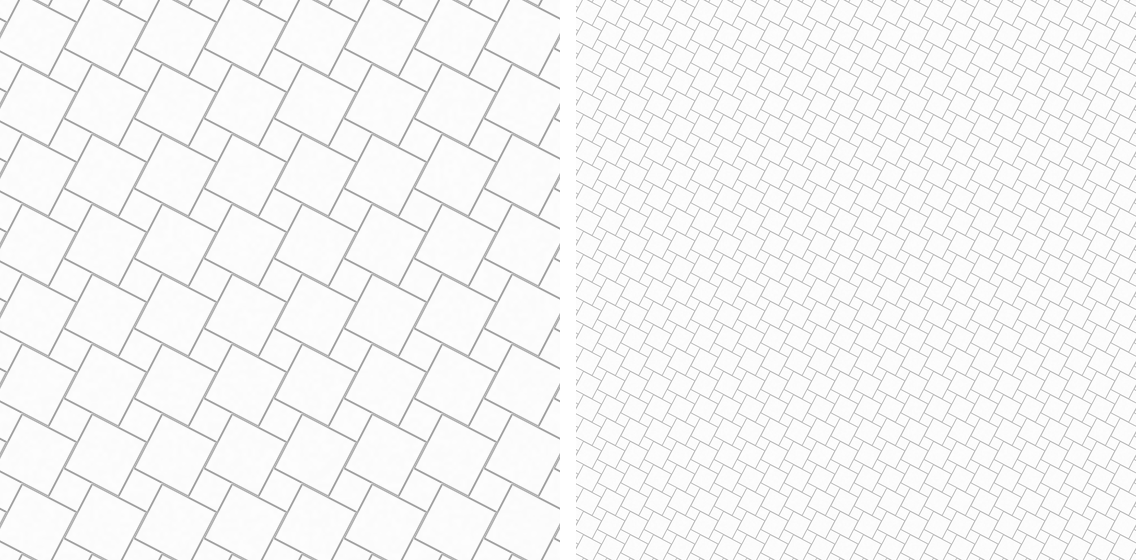
Left: one tile. Right: repeated 3 by 3.
This pattern is drawn by a Shadertoy shader. Its source:

```glsl
// Pythagorean paving: tilted large square tiles on an 8 by 8 grid, leaving
// small square tiles between them. Grey joints follow each large tile's outline;
// where two large tiles meet, the paired outlines form a paler, wider seam.

const float REPEATS = 8.0;
const float TILT = 0.4782;         // radians, clockwise
const float HALF_SIDE = 0.437;     // large tile, in cells
const float HALF_LINE = 0.013;     // joint, in cells
const vec2 TILE_CENTER = vec2(0.505, 0.497);
const float GRAIN_CELLS = 128.0;

const vec3 TILE_COLOR = vec3(0.988);
const vec3 JOINT_COLOR = vec3(0.62);
const vec3 SEAM_EDGE_COLOR = vec3(0.68);
const vec3 SEAM_CORE_COLOR = vec3(0.76);

float hash(vec2 p) {
    vec3 q = fract(vec3(p.xyx) * 0.1031);
    q += dot(q, q.yzx + 33.33);
    return fract((q.x + q.y) * q.z);
}

// Value noise that wraps after the given period
float wrappedNoise(vec2 p, float period) {
    vec2 cell = floor(p);
    vec2 f = fract(p);
    f = f * f * (3.0 - 2.0 * f);
    vec2 a = mod(cell, period);
    vec2 b = mod(cell + 1.0, period);
    float low = mix(hash(a), hash(vec2(b.x, a.y)), f.x);
    float high = mix(hash(vec2(a.x, b.y)), hash(b), f.x);
    return mix(low, high, f.y);
}

vec2 rotate(vec2 p, float angle) {
    float c = cos(angle), s = sin(angle);
    return vec2(c * p.x - s * p.y, s * p.x + c * p.y);
}

float boxDistance(vec2 p, float halfSide) {
    vec2 q = abs(p) - halfSide;
    return length(max(q, 0.0)) + min(max(q.x, q.y), 0.0);
}

// Distances to the nearest and second nearest large tile outlines
vec2 outlineDistances(vec2 p) {
    vec2 local = fract(p) - TILE_CENTER;
    vec2 nearest = vec2(10.0);
    for (int y = -1; y <= 1; y++) {
        for (int x = -1; x <= 1; x++) {
            vec2 q = rotate(local - vec2(x, y), TILT);
            float d = abs(boxDistance(q, HALF_SIDE));
            nearest.y = min(nearest.y, max(nearest.x, d));
            nearest.x = min(nearest.x, d);
        }
    }
    return nearest;
}

// Joint colour, paler where two outlines run side by side
vec3 jointColor(vec2 d) {
    float seam = 1.0 - smoothstep(0.027, 0.034, d.y);
    float edge = smoothstep(0.0, 0.014, d.y - d.x);
    return mix(JOINT_COLOR, mix(SEAM_CORE_COLOR, SEAM_EDGE_COLOR, edge), seam);
}

void mainImage(out vec4 fragColor, in vec2 fragCoord) {
    vec2 uv = fragCoord / iResolution.xy;
    float pixel = REPEATS / min(iResolution.x, iResolution.y);

    // Nearly white tiles with faint grain
    float grain = wrappedNoise(uv * GRAIN_CELLS, GRAIN_CELLS) - 0.5;
    vec3 color = TILE_COLOR + 0.01 * grain;

    // Joints with softened edges
    vec2 d = outlineDistances(uv * REPEATS);
    float softness = max(pixel, 0.010);
    float line = clamp((HALF_LINE - d.x) / softness + 0.5, 0.0, 1.0);
    color = mix(color, jointColor(d), line);

    fragColor = vec4(color, 1.0);
}
```
